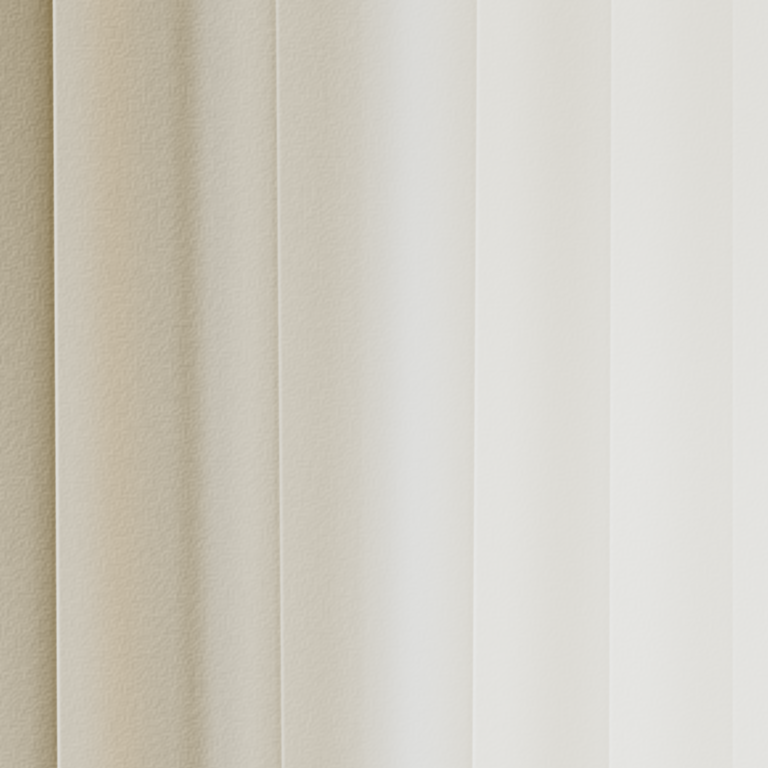
Write a three.js fragment shader that draws this background.

```glsl
#define SHADE vec3(0.64, 0.59, 0.48)
#define PALE vec3(0.902, 0.902, 0.893)
#define TAN_TINT vec3(0.012, -0.004, -0.022)
#define COOL_TINT vec3(-0.006, 0.0, 0.012)
#define EDGE_SOFT 0.0016
#define RIM_WIDTH 0.0026
#define GRAIN_SCALE 290.0
#define GRAIN_AMOUNT 0.05
#define TOP_SHADE 0.05

varying vec2 vUv;

float hash(vec2 p) {
  vec3 q = fract(vec3(p.xyx) * 0.1031);
  q += dot(q, q.yzx + 33.33);
  return fract((q.x + q.y) * q.z);
}

float noise(vec2 p) {
  vec2 cell = floor(p);
  vec2 f = fract(p);
  f = f * f * (3.0 - 2.0 * f);
  float low = mix(hash(cell), hash(cell + vec2(1.0, 0.0)), f.x);
  float high = mix(hash(cell + vec2(0.0, 1.0)), hash(cell + vec2(1.0)), f.x);
  return mix(low, high, f.y);
}

// Blends a tone towards the next one between two places
float ramp(float tone, float next, float start, float end, float x) {
  return mix(tone, next, smoothstep(start, end, x));
}

float band(float x, float center, float width) {
  float d = (x - center) / width;
  return exp(-d * d);
}

// Starts a new panel at an edge, with a dark seam and a bright rim
float panel(float tone, float next, float x, float edge, float relief) {
  float d = x - edge;
  tone -= 0.6 * relief * band(d, -0.003, 0.004);
  next += relief * band(d, 0.002, RIM_WIDTH);
  return mix(tone, next, smoothstep(-EDGE_SOFT, EDGE_SOFT, d));
}

void main() {
  float x = vUv.x;
  float y = vUv.y;
  float bend = (y - 0.5) * (y - 0.5);

  // Deep strip on the left
  float strip = ramp(0.32, 0.25, 0.0, 0.035, x);
  strip = ramp(strip, -0.04, 0.030, 0.070, x);
  strip -= 0.20 * (y - 0.45);

  // Folded panel: warm hollow, dark crease, pale swell
  float crease = x + 0.014 * (y - 0.5);
  float folded = ramp(0.60, 0.43, 0.085, 0.165 + 0.04 * bend, crease);
  folded = ramp(folded, 0.38, 0.16, 0.215, crease);
  folded = ramp(folded, 0.24, 0.215, 0.245, crease);
  folded = ramp(folded, 0.52, 0.242, 0.280, crease);
  folded = ramp(folded, 0.63, 0.275, 0.325, crease);
  folded = ramp(folded, 0.53, 0.325, 0.362, x);

  // Cream panel turning into cool light
  float cream = ramp(0.63, 0.59, 0.365, 0.42, x);
  cream = ramp(cream, 0.67, 0.42, 0.468, x);
  cream = ramp(cream, 0.74, 0.462, 0.482, x);
  cream = ramp(cream, 0.90, 0.475, 0.545, x);
  cream = ramp(cream, 0.84, 0.56, 0.62, x);

  // Pale panels on the right
  float pale = ramp(0.95, 0.87, 0.65, 0.735, x);
  pale = ramp(pale, 0.90, 0.74, 0.79, x);
  float bright = ramp(0.98, 0.92, 0.82, 0.93, x);

  float tone = strip;
  tone = panel(tone, folded, x, mix(0.0745, 0.0685, y), 0.25);
  tone = panel(tone, cream, x, mix(0.3665, 0.3590, y), 0.15);
  tone = panel(tone, pale, x, mix(0.6150, 0.6210, y), 0.05);
  tone = panel(tone, bright, x, mix(0.7930, 0.7960, y), 0.025);
  tone = panel(tone, 0.965, x, 0.954, 0.015);

  // Light fades gently towards the top
  tone -= TOP_SHADE * smoothstep(0.35, 1.0, y);

  // Embossed grain, strongest on the darker cloth
  vec2 grainPos = vUv * GRAIN_SCALE;
  float grain = noise(grainPos) - noise(grainPos + vec2(0.7, -0.6));
  grain += 0.35 * (noise(grainPos * 0.43 + 17.0) - 0.5);
  float strength = GRAIN_AMOUNT * mix(1.0, 0.12, smoothstep(0.1, 0.95, tone));

  vec3 color = mix(SHADE, PALE, tone);
  color += TAN_TINT * band(crease, 0.15, 0.035);
  color += COOL_TINT * band(x, 0.53, 0.055);
  color += COOL_TINT * 0.7 * band(crease, 0.285, 0.025);
  color += grain * strength;
  gl_FragColor = vec4(clamp(color, 0.0, 1.0), 1.0);
}
```
